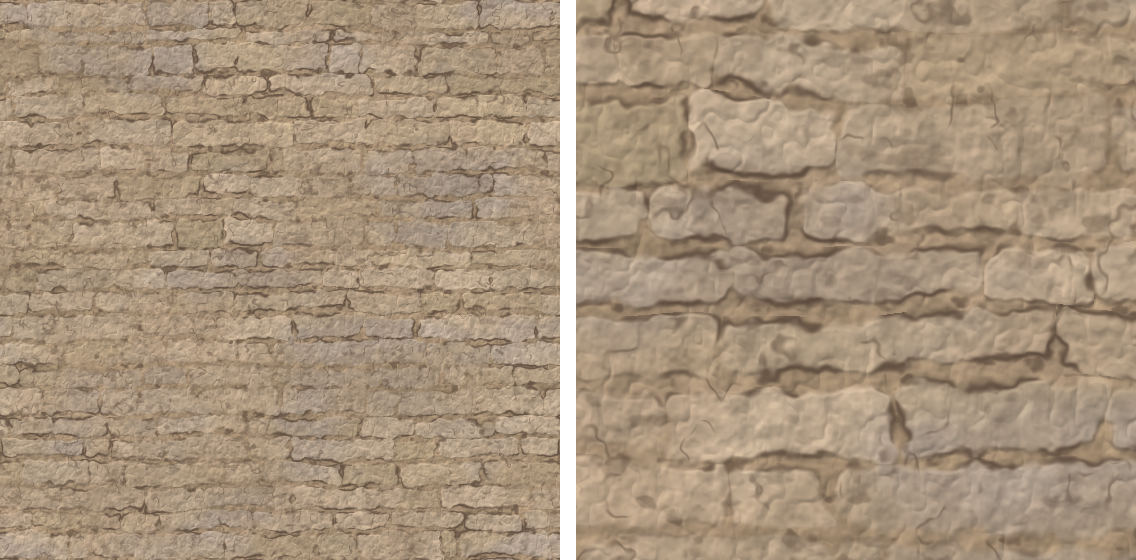
Left: the whole. Right: its middle third, enlarged.
Give the GLSL for this texture, as a Shadertoy shader.

```glsl
// Weathered dry-stone wall: uneven courses of long rough blocks in tan mortar.
// Jittered slots give courses and stones, a warped rounded-box distance gives
// their outline, and a height field lit from above gives the crumbly relief.

const float ROWS = 23.0;           // courses up the canvas
const float MIN_STONES = 7.0;      // fewest stones in a course
const float EXTRA_STONES = 4.0;    // range of additional stones
const float ROW_JITTER = 0.45;     // below 1.0 keeps slots ordered
const float STONE_JITTER = 0.85;
const float CORNER = 0.007;        // corner radius
const float WARP = 0.020;          // bending of joints
const float CHIPPING = 0.016;      // roughness of stone edges
const float EDGE_HEIGHT = 0.0024;
const float LUMP_HEIGHT = 0.0042;
const float PIT_HEIGHT = 0.0017;
const float LIGHT_STEP = 0.0018;
const float LIGHT_GAIN = 0.24;
const float JOINT_WIDTH = 0.0019;
const float GRAIN = 0.24;          // fine speckle of the surface
const float BLOTCH = 0.16;         // broad light and dark areas
const float STONE_VARIATION = 0.09;
const vec2 LIGHT_DIR = vec2(-0.5, 0.866);

const vec3 PALE_STONE = vec3(0.730, 0.648, 0.553);
const vec3 OCHRE_STONE = vec3(0.690, 0.608, 0.494);
const vec3 GREY_STONE = vec3(0.680, 0.615, 0.550);
const vec3 MORTAR = vec3(0.630, 0.540, 0.435);
const vec3 STAIN = vec3(0.670, 0.578, 0.482);
const vec3 CREVICE = vec3(0.320, 0.250, 0.200);

float hash(vec2 p) {
    vec3 q = fract(p.xyx * 0.1031);
    q += dot(q, q.yzx + 33.33);
    return fract((q.x + q.y) * q.z);
}

// Value noise that wraps after the given period
float noise(vec2 p, vec2 period, float seed) {
    vec2 i = floor(p), f = fract(p);
    f = f * f * (3.0 - 2.0 * f);
    vec2 a = mod(i, period) + seed;
    vec2 b = mod(i + 1.0, period) + seed;
    return mix(mix(hash(a), hash(vec2(b.x, a.y)), f.x),
               mix(hash(vec2(a.x, b.y)), hash(b), f.x), f.y);
}

// Three wrapped octaves, range 0 to 1
float fbm(vec2 uv, vec2 freq, float seed) {
    float sum = 0.0, amp = 0.5714;
    for (int i = 0; i < 3; i++) {
        sum += amp * noise(uv * freq, freq, seed);
        freq *= 2.0;
        amp *= 0.5;
        seed += 17.0;
    }
    return sum;
}

float slotEdge(float k, float count, float jitter, float seed) {
    return k + jitter * (hash(vec2(mod(k, count), seed)) - 0.5);
}

// Slot containing x: wrapped index, lower edge, upper edge
vec3 findSlot(float x, float count, float jitter, float seed) {
    float k = floor(x);
    if (x < slotEdge(k, count, jitter, seed)) k -= 1.0;
    else if (x >= slotEdge(k + 1.0, count, jitter, seed)) k += 1.0;
    return vec3(mod(k, count), slotEdge(k, count, jitter, seed),
                slotEdge(k + 1.0, count, jitter, seed));
}

// Signed distance to the stone outline, and a random value for the stone
vec2 stoneAt(vec2 uv) {
    vec2 p = uv + WARP * (vec2(fbm(uv, vec2(24.0), 1.0), fbm(uv, vec2(10.0, 18.0), 2.0)) - 0.5);
    vec3 row = findSlot(p.y * ROWS, ROWS, ROW_JITTER, 7.0);
    float count = MIN_STONES + floor(EXTRA_STONES * hash(vec2(row.x, 3.0)));
    float shift = hash(vec2(row.x, 5.0));
    vec3 col = findSlot(p.x * count + shift, count, STONE_JITTER, row.x + 20.0);
    float id = hash(vec2(col.x, row.x) + 40.0);

    // Each stone sits differently within its slot
    float lift = fract(id * 7.0);
    vec2 low = vec2((col.y - shift) / count, row.y / ROWS) + vec2(0.0015, 0.001 + 0.007 * lift);
    vec2 high = vec2((col.z - shift) / count, row.z / ROWS) - vec2(0.0015, 0.005 - 0.004 * lift);
    vec2 q = abs(p - 0.5 * (low + high)) - 0.5 * (high - low) + CORNER;
    float d = length(max(q, 0.0)) + min(max(q.x, q.y), 0.0) - CORNER;
    return vec2(d + CHIPPING * (fbm(uv, vec2(56.0, 64.0), 3.0) - 0.5), id);
}

// Raised faces, crumbly lumps and sharp creased pits
float heightAt(vec2 uv, float d, float wear) {
    float face = smoothstep(0.002, -0.003, d);
    float lumps = fbm(uv, vec2(72.0, 76.0), 4.0);
    float pits = abs(2.0 * fbm(uv, vec2(64.0, 56.0), 6.0) - 1.0);
    return EDGE_HEIGHT * face * (1.0 - 0.7 * wear)
         + LUMP_HEIGHT * lumps * (1.3 - 0.4 * face) + PIT_HEIGHT * min(pits * 3.0, 1.0);
}

void mainImage(out vec4 fragColor, in vec2 fragCoord) {
    vec2 uv = fragCoord / iResolution.xy;
    vec2 stone = stoneAt(uv);
    float wear = smoothstep(0.44, 0.7, fbm(uv, vec2(7.0, 9.0), 9.0));

    // Stone tints, mortar and broad stains
    vec3 tint = mix(OCHRE_STONE, PALE_STONE, smoothstep(0.0, 0.7, stone.y));
    tint = mix(tint, GREY_STONE, smoothstep(0.45, 0.7, fbm(uv, vec2(7.0, 10.0), 12.0)));
    tint *= 1.0 + STONE_VARIATION * (fract(stone.y * 13.0) - 0.5);
    float face = smoothstep(0.003, -0.003, stone.x) * (1.0 - 0.4 * wear);
    vec3 color = mix(MORTAR, tint, face);
    color = mix(color, STAIN, 0.5 * smoothstep(0.45, 0.75, fbm(uv, vec2(11.0), 14.0)));
    color *= 1.0 + BLOTCH * (fbm(uv, vec2(5.0, 8.0), 16.0) - 0.5);
    color *= 1.0 + GRAIN * (fbm(uv, vec2(120.0), 15.0) - 0.5);

    // Relief lighting
    vec2 toLight = uv + LIGHT_DIR * LIGHT_STEP;
    float rise = heightAt(uv, stone.x, wear) - heightAt(toLight, stoneAt(toLight).x, wear);
    color *= 1.0 + LIGHT_GAIN * clamp(rise / LIGHT_STEP, -1.1, 0.4);

    // Joints that taper and break, short creases and crumbled holes
    float open = smoothstep(0.40, 0.66, fbm(uv, vec2(40.0, 44.0), 11.0));
    float joint = open * exp(-pow(stone.x / (JOINT_WIDTH * (0.4 + open)), 2.0)) * (1.0 - 0.7 * wear);
    float crease = smoothstep(0.05, 0.0, abs(fbm(uv, vec2(44.0, 40.0), 21.0) - 0.5))
                 * smoothstep(0.54, 0.70, fbm(uv, vec2(48.0), 23.0));
    float hole = smoothstep(0.62, 0.78, fbm(uv, vec2(64.0, 84.0), 27.0)) * (1.0 - 0.7 * face);
    color = mix(color, CREVICE, max(0.75 * joint, max(0.4 * crease, 0.55 * hole)));

    fragColor = vec4(color, 1.0);
}
```
